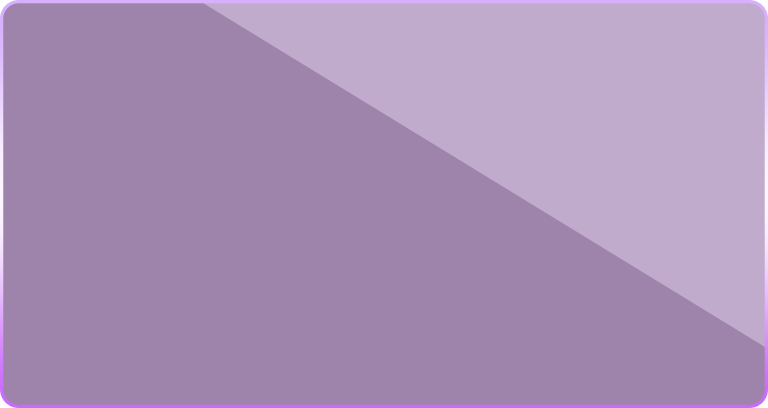
Give the GLSL for this background, as a WebGL 2 fragment shader.

```glsl
#version 300 es
precision highp float;

uniform vec2 u_resolution;
out vec4 outColor;

float roundedBox(vec2 p, vec2 halfSize, float radius) {
  vec2 q = abs(p) - halfSize + radius;
  return length(max(q, 0.0)) + min(max(q.x, q.y), 0.0) - radius;
}

// Antialiased coverage of the region where the distance is negative
float coverage(float dist, float pixel) {
  return clamp(0.5 - dist / pixel, 0.0, 1.0);
}

// Vertical frame gradient: violet, near white, lilac
vec3 frameColor(float y) {
  vec3 violet = vec3(0.79, 0.42, 0.98);
  vec3 pale = vec3(0.985, 0.96, 1.0);
  vec3 lilac = vec3(0.84, 0.69, 0.99);
  vec3 lower = mix(violet, pale, smoothstep(0.0, 0.5, y));
  return mix(lower, lilac, smoothstep(0.54, 0.98, y));
}

void main() {
  // Canvas height is one unit
  vec2 p = gl_FragCoord.xy / u_resolution.y;
  vec2 size = vec2(u_resolution.x / u_resolution.y, 1.0);
  float pixel = 1.0 / u_resolution.y;

  // Panel split by a diagonal sheen
  vec2 sheenStart = vec2(0.2643 * size.x, 0.9926);
  vec2 sheenEnd = vec2(0.9961 * size.x, 0.1495);
  vec2 along = normalize(sheenEnd - sheenStart);
  float sheenDist = dot(p - sheenStart, vec2(along.y, -along.x));
  vec3 panel = mix(vec3(0.62, 0.514, 0.67), vec3(0.755, 0.67, 0.805),
                   coverage(sheenDist, pixel));

  // Rounded frame on a white ground
  float box = roundedBox(p - 0.5 * size, 0.5 * size, 0.046);
  vec3 color = mix(vec3(1.0), frameColor(p.y), coverage(box, pixel));
  color = mix(color, panel, coverage(box + 0.008, pixel));

  outColor = vec4(color, 1.0);
}
```
